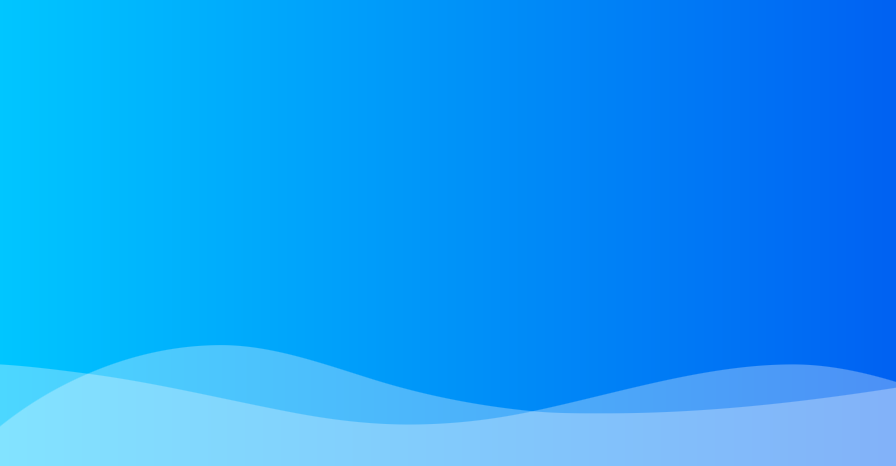
This background is drawn by a WebGL 2 fragment shader. Its source:

```glsl
#version 300 es
precision highp float;

uniform vec2 u_resolution;
out vec4 fragColor;

const vec3 SKY_LEFT = vec3(0.0, 0.776, 1.0);
const vec3 SKY_RIGHT = vec3(0.0, 0.380, 0.949);
const vec3 WAVE_TINT = vec3(1.0);
const float WAVE_OPACITY = 0.3;

// Wave crests and turns: position, height, slope
const int KNOTS = 7;
const vec3 LONG_SWELL[KNOTS] = vec3[KNOTS](
    vec3(0.0, 0.218, -0.115), vec3(0.098, 0.198, -0.25),
    vec3(0.326, 0.115, -0.366), vec3(0.456, 0.089, 0.0),
    vec3(0.592, 0.1165, 0.404), vec3(0.885, 0.218, 0.0),
    vec3(1.0, 0.1805, -0.58));
const vec3 HIGH_SWELL[KNOTS] = vec3[KNOTS](
    vec3(0.0, 0.085, 1.54), vec3(0.098, 0.198, 0.828),
    vec3(0.247, 0.2594, 0.0), vec3(0.417, 0.1855, -0.597),
    vec3(0.592, 0.118, -0.193), vec3(0.677, 0.113, 0.0),
    vec3(1.0, 0.168, 0.298));

// Cubic Hermite segment between two knots
float hermite(vec3 a, vec3 b, float x) {
    float span = b.x - a.x;
    float t = (x - a.x) / span;
    float s = 1.0 - t;
    return mix(a.y, b.y, t * t * (3.0 - 2.0 * t))
         + span * t * s * (s * a.z - t * b.z);
}

float waveHeight(vec3 knots[KNOTS], float x) {
    float height = knots[0].y;
    for (int i = 0; i < KNOTS - 1; i++) {
        if (x >= knots[i].x) height = hermite(knots[i], knots[i + 1], x);
    }
    return height;
}

// Opacity below the wave line, softened over one pixel
float waveCover(float depth) {
    return WAVE_OPACITY * clamp(depth / fwidth(depth) + 0.5, 0.0, 1.0);
}

void main() {
    vec2 uv = gl_FragCoord.xy / u_resolution;
    vec3 color = mix(SKY_LEFT, SKY_RIGHT, uv.x);

    // Two translucent swells, brighter where they overlap
    color = mix(color, WAVE_TINT, waveCover(waveHeight(LONG_SWELL, uv.x) - uv.y));
    color = mix(color, WAVE_TINT, waveCover(waveHeight(HIGH_SWELL, uv.x) - uv.y));

    fragColor = vec4(color, 1.0);
}
```
